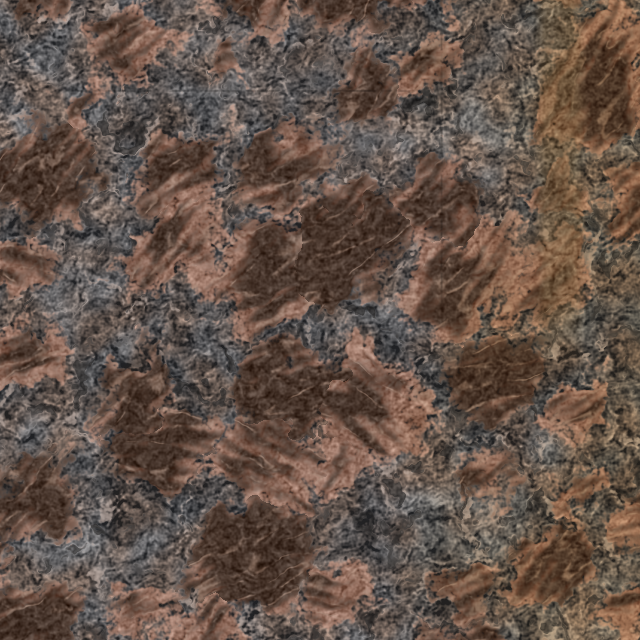
Reproduce this texture procedurally as a three.js fragment shader.

```glsl
varying vec2 vUv;

vec2 hash2(vec2 p) {
  p = vec2(dot(p, vec2(127.1, 311.7)), dot(p, vec2(269.5, 183.3)));
  return fract(sin(p) * 43758.55);
}

float gradientDot(vec2 cell, vec2 corner, vec2 f) {
  return dot(hash2(cell + corner) * 2.0 - 1.0, f - corner);
}

float noise(vec2 p) {
  vec2 i = floor(p), f = p - i;
  vec2 u = f * f * f * (f * (f * 6.0 - 15.0) + 10.0);
  return mix(mix(gradientDot(i, vec2(0, 0), f), gradientDot(i, vec2(1, 0), f), u.x),
             mix(gradientDot(i, vec2(0, 1), f), gradientDot(i, vec2(1, 1), f), u.x), u.y);
}

float fbm(vec2 p) {
  float sum = 0.0, amp = 1.0;
  for (int i = 0; i < 4; i++) {
    sum += amp * noise(p);
    p = mat2(1.6, 1.2, -1.2, 1.6) * p + 7.3;
    amp *= 0.6;
  }
  return sum;
}

vec2 rotate(vec2 p, float a) {
  return vec2(cos(a) * p.x + sin(a) * p.y, cos(a) * p.y - sin(a) * p.x);
}

// Strongest crystal here: x = depth inside, y = grain angle, zw = random pair
vec4 findCrystal(vec2 p) {
  vec4 best = vec4(-1.0, 0.0, 0.0, 0.0);
  vec2 home = floor(p);
  for (int y = -1; y <= 1; y++) {
    for (int x = -1; x <= 1; x++) {
      vec2 cell = home + vec2(x, y);
      vec2 rnd = hash2(cell + 41.7);
      float angle = mix(-0.7, 1.1, sqrt(rnd.x));
      vec2 d = rotate(p - cell - 0.15 - 0.7 * hash2(cell), angle);
      float depth = mix(0.14, 0.68, rnd.y) - length(d * vec2(0.85, 1.2));
      if (depth > best.x) best = vec4(depth, angle, hash2(cell + 9.2));
    }
  }
  return best;
}

void main() {
  vec2 uv = vUv;
  vec2 warp = vec2(fbm(uv * 13.0), fbm(uv * 13.0 + 31.0));
  float coarse = noise(uv * 24.0 + warp);
  float medium = noise(uv * 52.0 + warp * 2.0 + 5.0);
  float fine = noise(rotate(uv, 0.5) * vec2(105.0, 135.0) + warp * 2.0);
  float dust = noise(uv * 210.0 + 17.0);
  float grain = 0.5 * medium + 0.65 * fine + 0.35 * dust;

  // Speckled grey matrix
  float tone = 0.47 + 0.35 * noise(uv * 6.0 + 3.0) + 0.4 * coarse + 1.15 * grain;
  vec3 color = mix(vec3(0.13, 0.13, 0.135), vec3(0.65, 0.61, 0.58), clamp(tone, 0.0, 1.0));
  color *= mix(vec3(0.95, 1.0, 1.06), vec3(1.07, 0.98, 0.93),
               smoothstep(-0.3, 0.3, noise(uv * 17.0 + 60.0)));

  // Pale feldspar and black mica
  float pale = noise(uv * 21.0 + warp * 1.5 + 80.0) + 0.4 * grain;
  color = mix(color, vec3(0.64, 0.58, 0.55) + 0.22 * grain, 0.75 * smoothstep(0.2, 0.42, pale));
  float mica = noise(uv * 27.0 + warp * 2.0 + 120.0) + 0.45 * grain;
  color = mix(color, vec3(0.17, 0.165, 0.165) + 0.2 * grain, 0.75 * smoothstep(0.19, 0.38, mica));

  // Pink crystals with brown, cleaved cores
  vec4 crystal = findCrystal(uv * 6.2 + warp * 0.32);
  float inside = smoothstep(-0.04, 0.1, crystal.x + 0.28 * coarse + 0.22 * grain);
  vec2 along = rotate(uv + warp * 0.009, crystal.y) + crystal.zw * 5.0;
  float cleavage = noise(along * vec2(13.0, 68.0));
  float core = 1.6 * crystal.x + 0.5 * (crystal.z - 0.5) + 0.6 * noise(uv * 15.0 + 200.0);
  float brown = smoothstep(-0.1, 0.5, core + 0.9 * cleavage + 0.3 * grain);
  vec3 pink = vec3(0.59, 0.435, 0.37) + 0.38 * grain + 0.12 * coarse;
  vec3 umber = vec3(0.27, 0.195, 0.155) + 0.26 * grain;
  vec3 crystalColor = mix(pink, umber, brown);
  float vein = 1.0 - smoothstep(0.0, 0.09, abs(noise(along * vec2(9.0, 38.0) + 44.0)));
  vein *= smoothstep(-0.15, 0.25, noise(uv * 30.0 + 90.0) + 0.3 * grain);
  crystalColor = mix(crystalColor, vec3(0.65, 0.53, 0.46) + 0.2 * grain, 0.6 * vein);
  color = mix(color, crystalColor, 0.92 * inside);

  // Ochre stain on the right, with an upright band
  float band = smoothstep(0.045, 0.02, abs(uv.x - 0.875 + 0.012 * warp.x)) * smoothstep(0.4, 0.55, uv.y);
  float cloud = smoothstep(0.6, 0.95, uv.x + 0.3 * noise(uv * 5.0 + 70.0));
  color = mix(color, vec3(0.47, 0.395, 0.31) + 0.4 * grain, 0.5 * band);
  color *= mix(vec3(1.0), vec3(1.04, 0.97, 0.8), max(0.8 * cloud, 0.6 * band));

  // Faint straight seams
  float seam = smoothstep(0.003, 0.0, abs(uv.y - 0.858)) * smoothstep(0.66, 0.63, uv.x);
  seam = max(seam, smoothstep(0.003, 0.0, abs(uv.x - 0.69)) * smoothstep(0.45, 0.6, uv.y));
  color *= 1.0 - 0.25 * seam * smoothstep(-0.2, 0.2, medium);

  gl_FragColor = vec4(clamp(color, 0.0, 1.0), 1.0);
}
```
